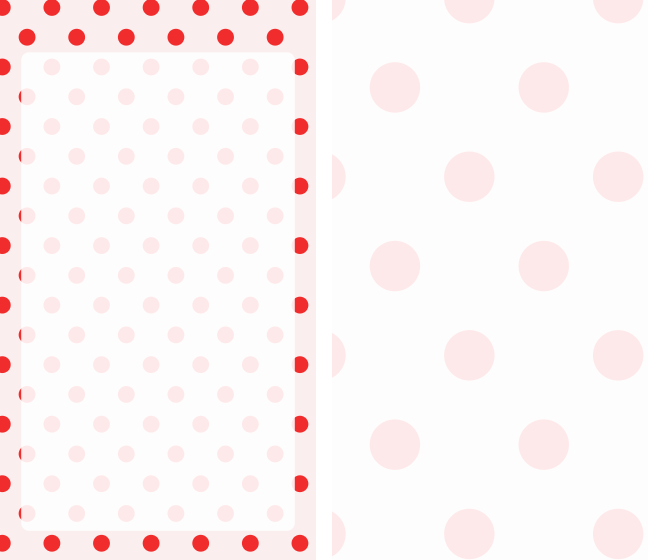
Left, the full canvas; right, a detail of the centre.
Reproduce this pattern procedurally as a Shadertoy shader.

```glsl
const vec3 BLUSH = vec3(0.98, 0.937, 0.932);
const vec3 RED = vec3(0.945, 0.173, 0.173);
const vec3 WHITE = vec3(1.0, 0.998, 1.0);

// Lengths are fractions of the canvas width
const vec2 DOT_SPACING = vec2(0.1570, 0.0942);
const vec2 DOT_ORIGIN = vec2(0.0072, 0.0530);
const float DOT_RADIUS = 0.0266;
const vec2 PANEL_CENTER = vec2(0.5, 0.8495);
const vec2 PANEL_HALF_SIZE = vec2(0.4329, 0.7570);
const float PANEL_CORNER = 0.025;
const float PANEL_OPACITY = 0.9;

// Signed distance to dots whose odd rows shift by half a column
float staggeredDots(vec2 p, vec2 spacing, float radius) {
    float row = round(p.y / spacing.y);
    float shift = 0.5 * mod(row, 2.0);
    float column = round(p.x / spacing.x - shift) + shift;
    return length(p - vec2(column, row) * spacing) - radius;
}

float roundedBox(vec2 p, vec2 halfSize, float corner) {
    vec2 q = abs(p) - halfSize + corner;
    return length(max(q, 0.0)) + min(max(q.x, q.y), 0.0) - corner;
}

// Coverage of a shape, smoothed over one pixel
float coverage(float dist, float pixel) {
    return clamp(0.5 - dist / pixel, 0.0, 1.0);
}

void mainImage(out vec4 fragColor, in vec2 fragCoord) {
    vec2 p = fragCoord / iResolution.x;
    float pixel = 1.0 / iResolution.x;

    // Dotted ground
    float dots = staggeredDots(p - DOT_ORIGIN, DOT_SPACING, DOT_RADIUS);
    vec3 color = mix(BLUSH, RED, coverage(dots, pixel));

    // Translucent panel
    float panel = roundedBox(p - PANEL_CENTER, PANEL_HALF_SIZE, PANEL_CORNER);
    color = mix(color, WHITE, PANEL_OPACITY * coverage(panel, pixel));

    fragColor = vec4(color, 1.0);
}
```
